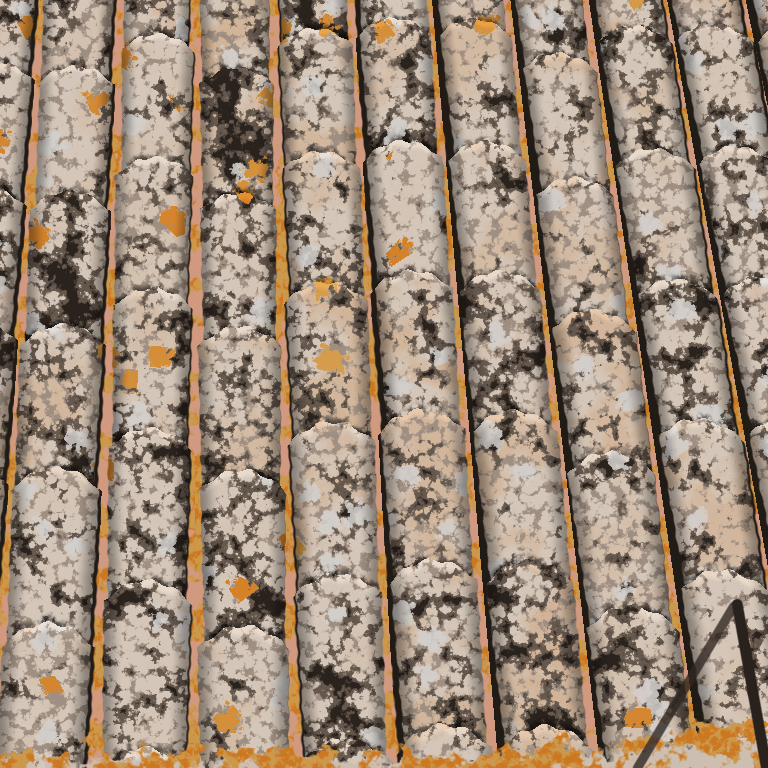
Write a Shadertoy shader that draws this texture.

```glsl
const float PITCH_BOTTOM = 0.1323, PITCH_TOP = 0.1021;   // column spacing
const float FIRST_BOTTOM = 0.054, FIRST_TOP = 0.103;     // centre of the first full column
const float ROW_RATE = 4.3, ROW_SQUEEZE = 1.1;           // rows shorten with height
const float ROW_JITTER = 0.5, SEAM_ARCH = 0.65;
const float HALF_WIDTH = 0.412, FLARE = 0.045;           // in column spacings
const float GRIME_LEVEL = 0.50, SOOT_LEVEL = 0.59;
const float GRIME_SCALE = 17.0, GRAIN_SCALE = 62.0;
const vec3 LIGHT  = vec3(0.80, 0.75, 0.70);
const vec3 STONE  = vec3(0.60, 0.54, 0.49);
const vec3 GRIME  = vec3(0.38, 0.33, 0.29);
const vec3 CLAY   = vec3(0.79, 0.67, 0.56);
const vec3 SOOT   = vec3(0.16, 0.13, 0.11);
const vec3 LICHEN = vec3(0.80, 0.60, 0.30);
const vec3 RUST   = vec3(0.80, 0.47, 0.13);
const vec3 PINK   = vec3(0.82, 0.60, 0.50);
const vec3 CHALK  = vec3(0.79, 0.78, 0.77);

vec2 hash2(vec2 p) {
    vec3 q = fract(p.xyx * vec3(0.1031, 0.1030, 0.0973));
    q += dot(q, q.yzx + 33.33);
    return fract((q.xx + q.yz) * q.zy);
}

// x: distance to the nearest cell point, y: random value of that cell
vec2 cells(vec2 p) {
    vec2 base = floor(p), nearest = vec2(9.0, 0.0);
    for (int j = -1; j <= 1; j++)
    for (int i = -1; i <= 1; i++) {
        vec2 cell = base + vec2(i, j);
        float d = length(cell + hash2(cell) - p);
        if (d < nearest.x) nearest = vec2(d, hash2(cell + 57.0).x);
    }
    return nearest;
}

// Layered cellular noise, averaging about 0.44
float mottle(vec2 p) {
    float sum = 0.0, amp = 0.5;
    for (int i = 0; i < 4; i++) {
        sum += amp * cells(p).x;
        p = mat2(1.6, 1.2, -1.2, 1.6) * p + 7.3;
        amp *= 0.55;
    }
    return sum;
}

// Scattered round patches with ragged rims
float patches(vec2 p, float share, float radius, float ragged) {
    vec2 c = cells(p);
    float r = radius * (0.6 + 0.4 * fract(c.y * 37.0));
    return step(1.0 - share, c.y) * (1.0 - smoothstep(-0.05, 0.05, c.x - r + ragged));
}

float segment(vec2 p, vec2 a, vec2 b) {
    vec2 ab = b - a;
    return length(p - a - ab * clamp(dot(p - a, ab) / dot(ab, ab), 0.0, 1.0));
}

void mainImage(out vec4 fragColor, in vec2 fragCoord) {
    vec2 p = fragCoord / iResolution.xy;
    // Columns that fan out towards the bottom
    float pitch = mix(PITCH_BOTTOM, PITCH_TOP, p.y);
    float lane = (p.x - mix(FIRST_BOTTOM, FIRST_TOP, p.y)) / pitch + 1.5;
    float column = floor(lane), u = lane - column - 0.5;
    float aa = 1.0 / (iResolution.x * pitch);

    // Staggered rows with arched seams
    float rowPos = p.y * (ROW_RATE + ROW_SQUEEZE * p.y) + SEAM_ARCH * u * u
                 + (hash2(vec2(column + 3.0, 8.0)).x - 0.5) * ROW_JITTER
                 + 0.012 * sin(u * 23.0 + column * 5.0);
    float row = floor(rowPos), t = rowPos - row;
    vec2 id = vec2(column, row) + 11.0;
    vec2 rnd = hash2(id), tint = hash2(id + 40.0);

    // Tile outline: wider at its upper end, slightly crooked
    float halfWidth = HALF_WIDTH + FLARE * t + 0.025 * (rnd.y - 0.5)
                    + 0.006 * sin(p.y * 130.0 + column * 4.0) + 0.004 * sin(p.y * 310.0 + u * 9.0);
    float x = u + 0.03 * (tint.x - 0.5);
    float side = halfWidth - abs(x);

    // Weathered surface
    vec2 q = p + id * 0.37;
    float grain = mottle(q * GRAIN_SCALE);
    float grime = mix(mottle(q * GRIME_SCALE), grain, 0.38) + 0.15 * (rnd.x - 0.5);
    float ragged = 0.8 * (grain - 0.44);
    vec3 tile = mix(LIGHT, CLAY, tint.y * smoothstep(0.32, 0.55, mottle(q * 8.0)));
    tile = mix(tile, STONE, smoothstep(0.43, 0.57, grain + 0.08 * (tint.x - 0.5)));
    tile = mix(tile, GRIME, smoothstep(-0.025, 0.025, grime - GRIME_LEVEL));
    tile = mix(tile, SOOT, smoothstep(-0.03, 0.03, grime - SOOT_LEVEL));
    tile = mix(tile, CHALK, 0.85 * patches(q * 24.0, 0.16, 0.42, ragged));
    float lichenShare = 0.03 + 0.13 * smoothstep(0.5, 1.0, p.y) * (1.0 - smoothstep(0.05, 0.28, abs(p.x - 0.32)));
    tile = mix(tile, mix(RUST, LICHEN, tint.y), patches(p * 27.0 + 5.0, lichenShare, 0.5, ragged * 1.5));

    // Round shading and overlap shadow
    tile *= 1.04 - 0.36 * smoothstep(0.55, 1.0, abs(x) / halfWidth);
    tile *= 1.0 - 0.5 * (1.0 - smoothstep(0.0, 0.06, t)) * smoothstep(0.25, 0.5, grain);
    tile *= 1.0 + 0.10 * smoothstep(0.93, 0.98, t);

    // Channels: clay, lichen and a shadow that changes sides across the roof
    float crust = mottle(p * 22.0 + 3.0);
    vec3 gap = mix(PINK, mix(LICHEN, RUST, smoothstep(0.4, 0.6, grain)), smoothstep(0.40, 0.47, crust));
    float shade = u < 0.0 ? 0.13 * smoothstep(2.5, 7.0, column)
        : 0.06 * (1.0 - smoothstep(0.0, 4.0, column)) + 0.05 * smoothstep(6.0, 9.0, column);
    gap = mix(gap, SOOT * 0.8, 1.0 - smoothstep(-0.024, 0.0, -side - shade));
    vec3 color = mix(gap, tile, smoothstep(-aa, aa, side));

    // Mortar strip along the lower edge
    float strip = 0.018 + 0.09 * (crust - 0.44) + 0.025 * smoothstep(0.65, 1.0, p.x);
    vec3 mortar = mix(LIGHT, mix(RUST, LICHEN, smoothstep(0.35, 0.55, grain)), smoothstep(0.36, 0.46, crust));
    color = mix(color, mortar, 1.0 - smoothstep(-0.004, 0.004, p.y - strip));

    // Bent rod and its shadow in the lower right corner
    float soft = 1.0 / iResolution.y;
    float rodShadow = segment(p, vec2(0.955, 0.21), vec2(0.83, 0.0)) - 0.006;
    float rod = segment(p, vec2(0.960, 0.213), vec2(0.998, 0.0)) - 0.007;
    color = mix(color, SOOT * 1.2, 0.8 - 0.8 * smoothstep(-soft, soft, rodShadow));
    color = mix(color, SOOT, 1.0 - smoothstep(-soft, soft, rod));
    fragColor = vec4(clamp(color, 0.0, 1.0), 1.0);
}
```
